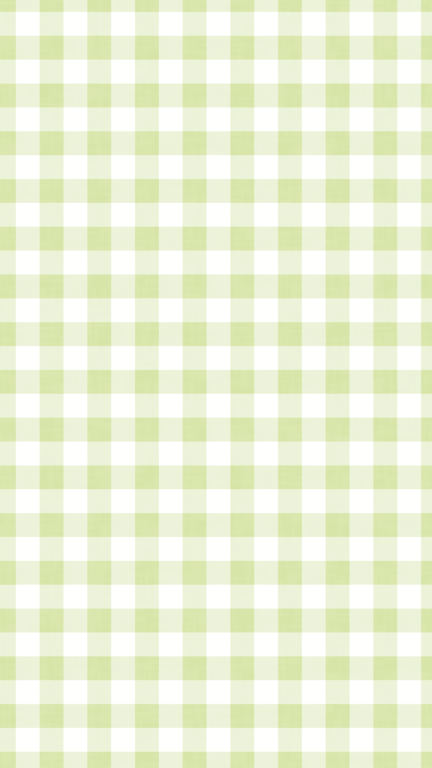
Write a Shadertoy shader that draws this pattern.

```glsl
// Pale green gingham: two crossing sets of even bands on white, with a faint thread grain.

const vec2 REPEATS = vec2(16.11, 16.09);   // repeats per canvas height, along x and y
const vec2 BAND_START = vec2(-0.168, -0.16); // start of the first band, in repeats
const float BAND_WIDTH = 0.5;              // share of a repeat
const float EDGE_SOFTNESS = 0.018;         // half width of a band edge, in repeats
const float THREADS = 16.0;                // threads per repeat
const float THREAD_WEAR = 0.014;
const float BLOTCH_WEAR = 0.008;

const vec3 WHITE = vec3(1.0, 1.0, 0.995);
const vec3 SINGLE_GREEN = vec3(0.928, 0.952, 0.852);
const vec3 CROSSED_GREEN = vec3(0.852, 0.902, 0.672);

float hash(vec2 p) {
    return fract(sin(dot(p, vec2(127.1, 311.7))) * 43758.5453);
}

float noise(vec2 p) {
    vec2 cell = floor(p);
    vec2 f = fract(p);
    f = f * f * (3.0 - 2.0 * f);
    float low = mix(hash(cell), hash(cell + vec2(1.0, 0.0)), f.x);
    float high = mix(hash(cell + vec2(0.0, 1.0)), hash(cell + vec2(1.0, 1.0)), f.x);
    return mix(low, high, f.y);
}

// Coverage of the vertical (x) and horizontal (y) bands
vec2 bandCoverage(vec2 p, vec2 pixel) {
    vec2 fromCentre = abs(fract(p - 0.5 * BAND_WIDTH + 0.5) - 0.5);
    vec2 edge = fromCentre - 0.5 * BAND_WIDTH;
    vec2 soft = max(vec2(EDGE_SOFTNESS), 0.7 * pixel);
    return 1.0 - smoothstep(-soft, soft, edge);
}

void mainImage(out vec4 fragColor, in vec2 fragCoord) {
    vec2 pixel = REPEATS / iResolution.y;
    vec2 p = fragCoord * pixel - BAND_START;
    vec2 band = bandCoverage(p, pixel);

    // Band layers: one band tints the white, two make the dark squares
    float crossed = band.x * band.y;
    float single = band.x + band.y - 2.0 * crossed;
    vec3 color = WHITE * (1.0 - single - crossed)
               + SINGLE_GREEN * single
               + CROSSED_GREEN * crossed;

    // Thread grain and soft blotches, strongest in the dark squares
    float warp = noise(p * vec2(THREADS, 2.0)) - 0.5;
    float weft = noise(p * vec2(2.0, THREADS) + 37.0) - 0.5;
    float blotch = noise(p * 3.0 + 71.0) - 0.5;
    float wear = THREAD_WEAR * (warp + weft) + BLOTCH_WEAR * blotch;
    color += wear * (crossed + 0.4 * single) * vec3(0.8, 0.6, 1.6);

    fragColor = vec4(clamp(color, 0.0, 1.0), 1.0);
}
```
